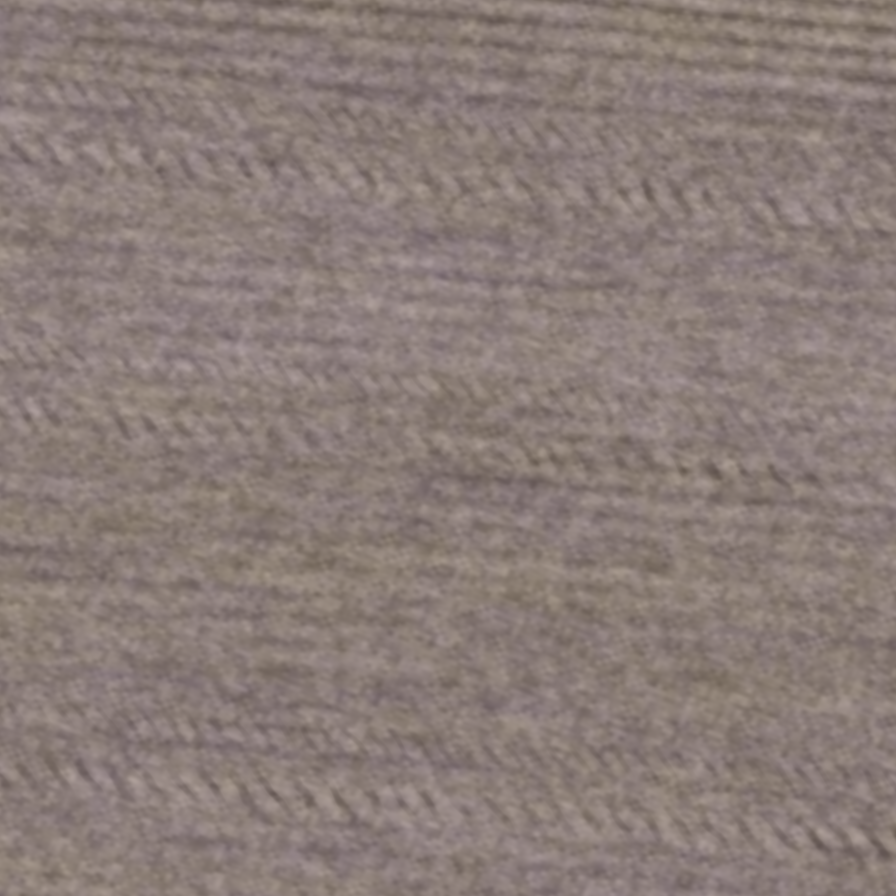
Give the GLSL for this texture, as a WebGL 2 fragment shader.

```glsl
#version 300 es
precision highp float;
// Bare tilled soil seen from above: fine furrows running slightly downhill,
// crossed by three wheel tracks with slanted tread marks, each with a faint twin.
// Built from sheared value noise, a warped row wave and soft track masks.

#define SLOPE 0.083         // fall of the rows across the canvas
#define ROWS 35.0           // furrows from bottom to top
#define TREADS 28.5         // tread marks across the canvas
#define TREAD_LEAN 0.75     // sideways slant of a tread mark
#define TRACK_WIDTH 0.019   // half width of a wheel track
#define TWIN_OFFSET 0.066   // distance from a track to its faint twin
#define GRAIN 0.150         // strength of the clods
#define STREAK 0.075        // strength of the streaks
#define SOIL vec3(0.547, 0.492, 0.477)
#define LIGHT_TINT vec3(1.0, 0.98, 0.96)
#define OLIVE_TINT vec3(0.004, 0.007, -0.021)

uniform vec2 u_resolution;
out vec4 fragColor;

float hash(vec2 p) {
  vec3 q = fract(vec3(p.xyx) * 0.1031);
  q += dot(q, q.yzx + 33.33);
  return fract((q.x + q.y) * q.z);
}

// Smooth value noise centred on zero
float noise(vec2 p) {
  vec2 i = floor(p), f = fract(p);
  f = f * f * (3.0 - 2.0 * f);
  float low = mix(hash(i), hash(i + vec2(1, 0)), f.x);
  float high = mix(hash(i + vec2(0, 1)), hash(i + vec2(1, 1)), f.x);
  return mix(low, high, f.y) - 0.5;
}

float bell(float d, float width) {
  return exp(-d * d / (width * width));
}

// Clods at three sizes, turned so that no lattice shows
float grain(vec2 p) {
  float sum = 0.0, weight = 0.42, scale = 62.0;
  mat2 turn = mat2(0.8, 0.6, -0.6, 0.8);
  vec2 q = turn * (p * vec2(0.9, 1.1));
  for (int i = 0; i < 3; i++) {
    sum += weight * noise(q * scale + float(i) * 17.3);
    weight *= 1.15;
    scale *= 1.65;
    q = turn * q;
  }
  return sum;
}

// Streaks that follow the rows, the finer the shorter
float streaks(vec2 p) {
  return 0.28 * noise(p * vec2(3.0, 17.0) + 4.7)
       + 0.50 * noise(p * vec2(7.0, 50.0) + 31.0)
       + 0.50 * noise(p * vec2(20.0, 90.0) + 73.0);
}

// Furrow wave: deep at the top edge, worn and patchy below
float furrows(vec2 p) {
  float warp = 0.7 * noise(vec2(p.x * 2.0, p.y * 9.0));
  float wave = sin(6.2832 * (p.y * ROWS + warp));
  float top = smoothstep(0.91, 1.02, p.y);
  float wear = 0.5 + noise(p * vec2(3.0, 14.0) + 52.0);
  float groove = wave - 0.5 * smoothstep(-0.4, -1.0, wave);
  return groove * (0.024 * wear + 0.034 * top) - 0.006 * top;
}

// One band of slanted tread marks, light ridges with narrow dark gaps
float treads(vec2 p, float centre, float width, float count) {
  float d = p.y - centre + 0.004 * noise(vec2(p.x * 7.0, centre * 40.0));
  float jitter = 0.4 * noise(vec2(p.x * 14.0, centre * 90.0));
  jitter += 0.25 * noise(p * 55.0 + 9.0);
  float wave = sin(6.2832 * ((p.x + d * TREAD_LEAN) * count + jitter));
  float gap = smoothstep(-0.1, -1.0, wave);
  float patchy = 0.9 + 0.6 * noise(vec2(p.x * 11.0, centre * 60.0));
  return bell(d, width) * patchy * (0.032 * wave - 0.050 * gap + 0.018);
}

float tracks(vec2 p) {
  float centres[3] = float[3](0.141, 0.541, 0.836);
  float sum = 0.0;
  for (int i = 0; i < 3; i++) {
    float c = centres[i];
    float strength = i == 1 ? 0.85 : 1.15;
    sum += strength * treads(p, c, TRACK_WIDTH, TREADS);
    sum += 0.6 * treads(p, c + TWIN_OFFSET, TRACK_WIDTH * 0.8, TREADS * 1.4);
    sum -= 0.014 * bell(p.y - c + 0.030, 0.007);  // shaded lower rim
  }
  return sum;
}

// Dark broken rut along one row
float rut(vec2 p, float height, float depth) {
  float broken = 0.7 + 1.2 * noise(vec2(p.x * 8.0, height * 70.0));
  float wander = 0.006 * noise(vec2(p.x * 4.0, height * 30.0));
  return -depth * max(broken, 0.0) * bell(p.y - height + wander, 0.007);
}

float ruts(vec2 p) {
  return rut(p, 0.362, 0.038) + rut(p, 0.258, 0.038) + rut(p, 0.187, 0.026)
       + rut(p, 0.445, 0.022) + rut(p, 0.585, 0.024) + rut(p, 0.735, 0.040)
       + rut(p, 0.775, 0.032);
}

// Broad light and dark belts
float belts(vec2 p) {
  return 0.022 * bell(p.y - 0.68, 0.08) - 0.010 * bell(p.y - 0.40, 0.09)
       - 0.012 * bell(p.y - 0.94, 0.05);
}

void main() {
  vec2 uv = gl_FragCoord.xy / u_resolution;
  vec2 p = vec2(uv.x, uv.y + SLOPE * uv.x);  // rows become level in p

  float dark = ruts(p);
  float light = GRAIN * grain(p) + STREAK * streaks(p);
  light += furrows(p) + tracks(p) + belts(p) + dark;

  // Olive patches on the lower belts, violet in the ruts
  float olive = 1.1 * noise(p * vec2(8.0, 26.0) + 11.0) + 1.2 * noise(p * 55.0);
  olive += 0.5 * bell(p.y - 0.37, 0.13) + 14.0 * dark;
  olive += 0.7 * smoothstep(0.95, 1.06, p.y);

  fragColor = vec4(SOIL + light * LIGHT_TINT + olive * OLIVE_TINT, 1.0);
}
```
